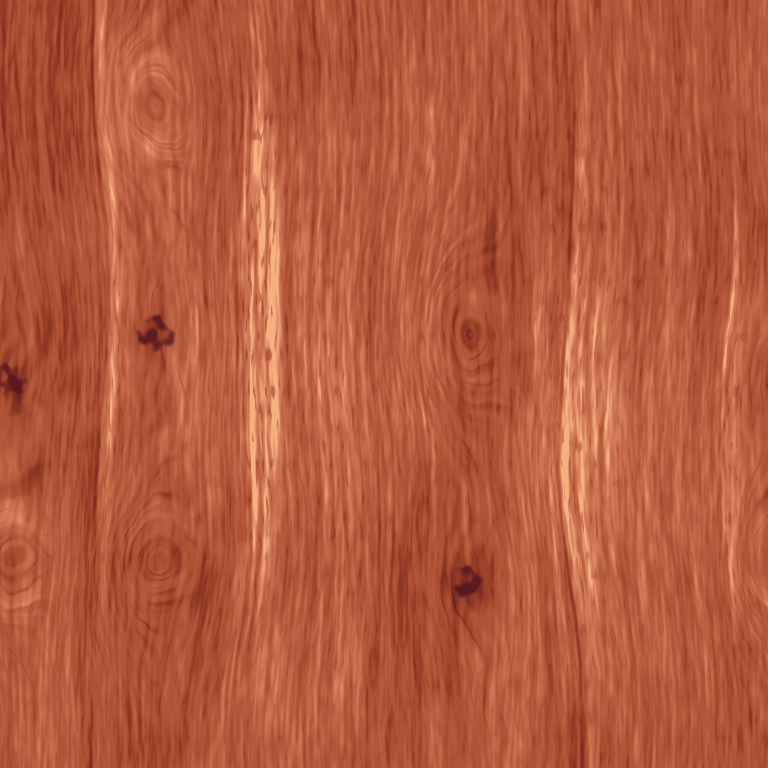
Reproduce this texture procedurally as a WebGL 2 fragment shader.

```glsl
#version 300 es
precision highp float;
// Reddish wood plank: vertical fibres, ringed knots, pale sapwood streaks and dark seams.

uniform vec2 u_resolution;
out vec4 fragColor;

// Wood tones from dark to pale; a tone value of 0..5 runs along them.
const vec3 TONES[6] = vec3[6](
    vec3(0.59, 0.24, 0.15), vec3(0.67, 0.31, 0.20), vec3(0.71, 0.35, 0.24),
    vec3(0.77, 0.42, 0.29), vec3(0.84, 0.50, 0.36), vec3(0.96, 0.69, 0.50));
const vec3 BARK = vec3(0.34, 0.09, 0.12);

const float BASE_TONE = 1.6;
const float CLOUD_GAIN = 1.6;
const float FIBRE_GAIN = 1.5;
const float HAIR_GAIN = 2.0;
const float RING_GAIN = 1.8;
const float LINE_GAIN = 1.5;
const float RING_FREQ = 95.0;
const int KNOTS = 7;
const int STREAKS = 6;
const int SEAMS = 2;
const vec2 KNOT_SIZE = vec2(0.040, 0.048);
const vec2 FLOW_SIZE = vec2(0.075, 0.130);
const vec2 BARK_SIZE = vec2(0.019, 0.022);

vec2 gradient(ivec2 cell) {
    uint h = uint(cell.x) * 374761393u + uint(cell.y) * 668265263u;
    h = (h ^ (h >> 13)) * 1274126177u;
    h ^= h >> 16;
    float angle = float(h & 65535u) * 6.28319 / 65536.0;
    return vec2(cos(angle), sin(angle));
}

// Gradient noise, about -0.7 to 0.7.
float noise(vec2 p) {
    ivec2 i = ivec2(floor(p));
    vec2 f = fract(p);
    vec2 s = f * f * f * (f * (f * 6.0 - 15.0) + 10.0);
    float a = dot(gradient(i), f);
    float b = dot(gradient(i + ivec2(1, 0)), f - vec2(1, 0));
    float c = dot(gradient(i + ivec2(0, 1)), f - vec2(0, 1));
    float d = dot(gradient(i + ivec2(1, 1)), f - vec2(1, 1));
    return mix(mix(a, b, s.x), mix(c, d, s.x), s.y);
}

// Lens-shaped pale streaks, alternately soft and crisp, each in a wide glow.
float sapwood(vec2 q) {
    float tone = 0.0;
    for (int n = 0; n < STREAKS; n++) {
        float i = float(n);
        float strength = fract(i * 0.618 + 0.3);
        float soft = 1.0 - mod(i, 2.0);
        float width = (0.008 + 0.032 * strength * strength) * (1.0 + 0.9 * soft);
        float across = (q.x - 0.14 - 0.155 * i - 0.04 * sin(i * 1.6)) / width;
        float along = (q.y - 0.5 - 0.1 * sin(i * 2.4)) / (0.32 + 0.12 * strength);
        float reach = abs(across) + along * along;
        float body = 1.0 - smoothstep(mix(0.5, 0.0, soft), mix(1.15, 1.6, soft), reach);
        float glow = exp(-0.12 * across * across - 1.5 * along * along);
        tone += (0.7 + 1.7 * strength) * (1.0 - 0.35 * soft) * body + 0.75 * strength * glow;
    }
    return tone;
}

// Dark cracks, shaded on the left and rimmed with pale wood on the right.
float seams(vec2 q) {
    float tone = 0.0;
    for (int n = 0; n < SEAMS; n++) {
        float i = float(n);
        float dx = q.x - 0.125 - 0.62 * i - 0.012 * noise(vec2(q.y * 4.0, i * 7.3 + 0.4));
        float depth = clamp(0.65 + 1.2 * noise(vec2(q.y * 6.0, i * 3.7 + 0.6)), 0.1, 1.0);
        float crack = 1.0 - smoothstep(0.0003, 0.0038, abs(dx));
        float shade = exp(-pow(dx / 0.03, 2.0)) * (1.0 - smoothstep(-0.004, 0.004, dx));
        float rim = exp(-pow((dx - 0.011) / 0.007, 2.0)) * smoothstep(0.2, 0.4, q.y);
        tone += depth * (2.6 * crack + 0.9 * shade) - 1.5 * rim;
    }
    return tone;
}

void main() {
    vec2 p = gl_FragCoord.xy / u_resolution.y;
    vec2 q = p + vec2(0.03 * noise(vec2(p.x * 2.0, p.y * 2.5)), 0.0);

    // Knots flatten the growth field, lift it into closed rings and bend the fibres.
    float growth = q.x + 0.012 * noise(p * vec2(16.0, 11.0)) + 0.004 * noise(p * vec2(60.0, 35.0));
    float fibreX = q.x;
    float figure = 0.0, heart = 0.0, halo = 0.0, bark = 0.0, bruise = 0.0;
    for (int n = 0; n < KNOTS; n++) {
        float row = float(n / 3), column = float(n % 3);
        float hollow = float(n % 2);
        vec2 centre = vec2(0.205 + 0.405 * column, 0.27 + 0.295 * row - 0.03 * column * hollow);
        vec2 d = p - centre;
        d.x -= round(d.x);
        d += 0.014 * vec2(noise(p * 13.0), noise(p * 13.0 + 31.7));
        float e = length(d / KNOT_SIZE);
        float flow = exp(-dot(d / FLOW_SIZE, d / FLOW_SIZE));
        growth += (1.0 - 0.7 * hollow) * (0.08 * exp(-sqrt(e * e + 0.03)) + 0.07 * flow);
        growth -= (1.0 - 0.6 * hollow) * 0.9 * d.x * flow;
        fibreX -= 0.45 * d.x * flow;
        figure = max(figure, exp(-pow(d.x / 0.10, 2.0)) * (0.5 + 0.5 * flow));
        heart += (1.0 - hollow) * exp(-6.0 * e * e);
        halo += (1.0 - hollow) * exp(-8.0 * pow(e - 1.1, 2.0)) * abs(d.y) / (length(d) + 0.001);
        float ragged = length(d / BARK_SIZE) + 1.2 * noise(d * 75.0 + 9.0 * column);
        bark = max(bark, hollow * (1.0 - smoothstep(0.3, 1.0, ragged)));
        bruise += hollow * exp(-0.5 * dot(d / BARK_SIZE, d / BARK_SIZE));
    }

    // Fibres, growth rings, thin ring lines and pores.
    float cloud = noise(vec2(q.x * 7.0, q.y * 1.8)) + 0.5 * noise(p * vec2(16.0, 5.0) + 5.2);
    float fibre = noise(vec2(fibreX * 80.0, p.y * 2.5));
    float hair = noise(vec2(fibreX * 150.0, p.y * 9.0) + 17.3)
               + 0.8 * noise(vec2(fibreX * 235.0, p.y * 28.0) + 8.6);
    float ring = noise(vec2(growth * RING_FREQ, p.y * 3.0) + 40.6);
    float contour = noise(vec2(growth * RING_FREQ * 0.6, p.y * 4.0) + 71.1);
    float line = (1.0 - smoothstep(0.0, 0.13, abs(contour)))
               * smoothstep(-0.15, 0.25, noise(p * vec2(22.0, 14.0) + 2.7));
    float pore = smoothstep(0.16, 0.42, noise(vec2(fibreX * 220.0, p.y * 42.0) + 3.9));

    float pale = sapwood(q + vec2(0.006 * fibre + 0.003 * hair, 0.0));
    float tone = BASE_TONE + CLOUD_GAIN * cloud + HAIR_GAIN * hair * (1.0 - 0.2 * figure);
    tone += FIBRE_GAIN * fibre * (1.0 - 0.5 * figure);
    tone += figure * (RING_GAIN * ring - LINE_GAIN * line);
    tone += pale * (1.0 + 0.7 * fibre) - pore * (0.5 + 0.45 * pale);
    tone += 0.9 * halo - 1.2 * heart - 1.6 * bruise - seams(q);

    // Walk along the tones, then sink into bark below the darkest one.
    vec3 colour = TONES[0];
    for (int n = 1; n < 6; n++)
        colour = mix(colour, TONES[n], clamp(tone - float(n - 1), 0.0, 1.0));
    colour = mix(colour, BARK, clamp(-0.3 * tone, 0.0, 0.8));
    colour = mix(colour, BARK, 0.9 * bark);
    fragColor = vec4(colour, 1.0);
}
```
